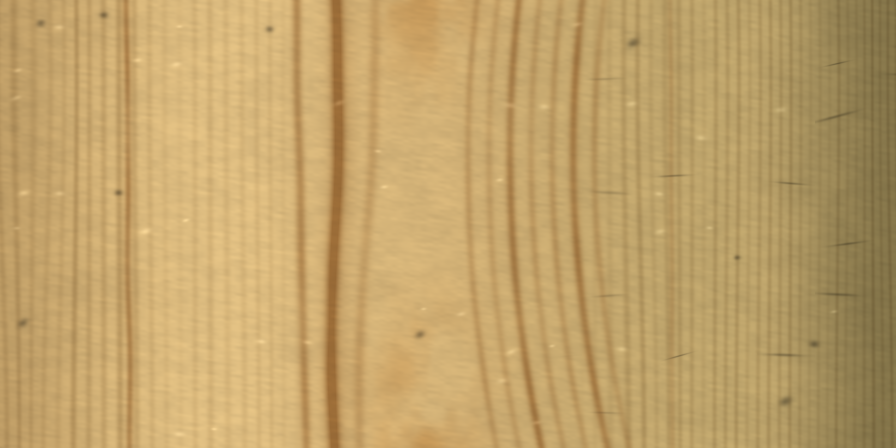
Give the GLSL for this texture, as a WebGL 1 fragment shader.

```glsl
precision highp float;
// Draws a planed pine board with upright growth rings, fine fibres and small flecks.
uniform vec2 u_resolution;

const vec3 HONEY = vec3(0.81, 0.68, 0.45);
const vec3 PALE = vec3(0.885, 0.755, 0.515);
const vec3 OLIVE = vec3(0.75, 0.65, 0.425);
const vec3 SHADE = vec3(0.52, 0.46, 0.29);
const vec3 TAN = vec3(0.74, 0.61, 0.395);
const vec3 RESIN = vec3(0.56, 0.37, 0.17);
const vec3 AMBER = vec3(0.78, 0.60, 0.35);

float hash(vec2 p) {
  vec3 q = fract(vec3(p.xyx) * 0.1031);
  q += dot(q, q.yzx + 33.33);
  return fract((q.x + q.y) * q.z);
}

float noise(vec2 p) {
  vec2 i = floor(p);
  vec2 f = fract(p);
  f = f * f * (3.0 - 2.0 * f);
  float low = mix(hash(i), hash(i + vec2(1.0, 0.0)), f.x);
  float high = mix(hash(i + vec2(0.0, 1.0)), hash(i + 1.0), f.x);
  return mix(low, high, f.y);
}

float cloud(vec2 p) {
  return 0.55 * noise(p) + 0.3 * noise(p * 2.1 + 7.0) + 0.15 * noise(p * 4.3 + 19.0);
}

// Soft bell-shaped stripe
float ring(float x, float centre, float width) {
  float d = (x - centre) / width;
  return exp(-d * d);
}

// Broad colour of the board from left to right
vec3 boardColour(vec2 p) {
  float x = p.x + 0.12 * (cloud(p * 3.0) - 0.5);
  vec3 c = mix(TAN, HONEY, smoothstep(-0.05, 0.32, x));
  c = mix(c, PALE, 0.9 * ring(x, 0.5, 0.25));
  c = mix(c, PALE, 0.3 * ring(x, 0.9, 0.2));
  c = mix(c, OLIVE, smoothstep(0.95, 1.65, x));
  return mix(c, SHADE, smoothstep(1.65, 2.02, x));
}

// Closely spaced pale rings, tighter towards the right
float fineRings(vec2 p) {
  float right = max(p.x - 1.3, 0.0);
  float phase = 30.0 * p.x + 16.0 * right * right;
  phase += 0.7 * noise(vec2(p.x * 9.0, p.y * 1.2));
  float strength = 0.35 + 0.65 * hash(vec2(floor(phase), 5.0));
  float wave = 0.5 - 0.5 * cos(6.2832 * fract(phase));
  float area = 1.0 - 0.55 * smoothstep(0.28, 0.4, p.x);
  area *= 1.0 - smoothstep(0.58, 0.72, p.x);
  area += 0.8 * smoothstep(1.25, 1.45, p.x);
  return wave * wave * strength * area;
}

// Bold dark rings: single ones on the left, a bent family on the right
float boldRings(vec2 p) {
  float down = 1.0 - p.y;
  float x = p.x + 0.005 * (noise(p * vec2(4.0, 5.0)) - 0.5);
  float sway = 0.008 * sin(6.0 * down);
  float sum = 0.55 * ring(x, 0.281 + 0.01 * down, 0.008);
  sum += 0.5 * ring(x, 0.66 + 0.024 * down, 0.011);
  sum += 0.78 * ring(x, 0.748 + sway, 0.014);
  sum += 0.2 * ring(x, 0.755 + sway, 0.035);
  sum += 0.26 * ring(x, 0.835 - 0.03 * down + sway, 0.013);
  sum += 0.25 * ring(x, 1.495 + 0.008 * down, 0.007);
  float bend = 0.145 * down * down - 0.1 * down;
  for (int i = 0; i < 7; i++) {
    float n = float(i);
    float bold = step(1.5, mod(n, 3.0));
    float centre = 1.063 + 0.0477 * n + bend * (1.0 + 0.04 * n);
    float strength = mix(0.19 + 0.14 * hash(vec2(n, 3.0)), 0.58, bold);
    sum += strength * ring(x, centre, mix(0.009, 0.01, bold));
  }
  return sum * (0.8 + 0.4 * noise(p * vec2(10.0, 7.0)));
}

// Scattered slanted marks, one at most in each cell
float marks(vec2 p, float cell, vec2 size, float chance, float seed) {
  vec2 id = floor(p / cell) + seed;
  vec2 place = 0.3 + 0.4 * vec2(hash(id), hash(id + 31.0));
  vec2 d = (fract(p / cell) - place) * cell;
  float tilt = mix(-0.1, 0.3, hash(id + 57.0));
  d.y -= tilt * d.x;
  d /= size * (0.6 + 0.6 * hash(id + 83.0));
  return step(hash(id + 11.0), chance) * exp(-dot(d, d));
}

void main() {
  vec2 p = gl_FragCoord.xy / u_resolution.y;
  vec3 colour = boardColour(p);

  // Warm cloudy heart between the bold rings
  float heart = ring(p.x, 0.94, 0.11) * smoothstep(0.4, 0.75, cloud(p * vec2(9.0, 6.0)));
  colour = mix(colour, AMBER, heart * smoothstep(0.1, 0.5, abs(p.y - 0.55)));

  // Growth rings
  colour = mix(colour, colour * vec3(0.87, 0.84, 0.79), fineRings(p));
  colour = mix(colour, RESIN, clamp(boldRings(p), 0.0, 0.85));

  // Short crosswise fibres and mottling
  vec2 slanted = vec2(p.x, p.y + 0.12 * p.x);
  float fibre = noise(slanted * vec2(32.0, 125.0)) + 0.6 * noise(slanted * vec2(75.0, 170.0)) - 0.8;
  colour *= 1.0 + 0.05 * fibre + 0.06 * (cloud(p * 14.0) - 0.5);

  // Dark specks, thin scratches and bright glints
  float rightSide = smoothstep(1.2, 1.5, p.x);
  float specks = marks(p, 0.17, vec2(0.012, 0.009), 0.12, 4.0);
  float scratches = marks(p, 0.13, vec2(0.035, 0.003), 0.25, 20.0) * rightSide;
  float glints = marks(p, 0.09, vec2(0.01, 0.005), 0.14, 47.0);
  colour *= 1.0 - 0.32 * specks - 0.25 * scratches;
  colour += vec3(0.1, 0.1, 0.09) * glints;
  gl_FragColor = vec4(colour, 1.0);
}
```
